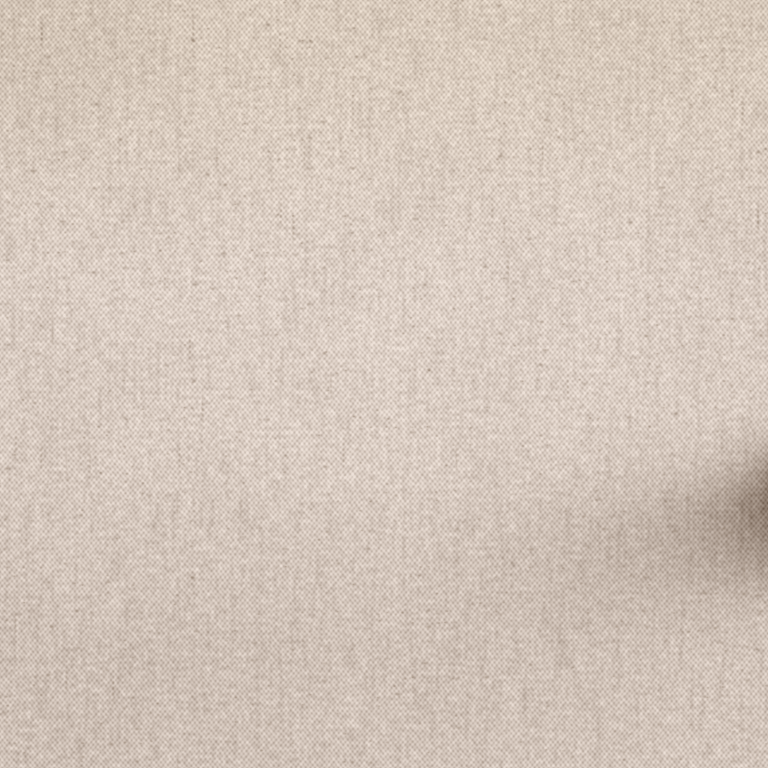
A three.js fragment shader for this texture:

```glsl
// Unbleached linen canvas in plain weave: staggered rounded thread crossings,
// varied by stretched gradient noise, with brown flecks and vertical slubs.
// Soft light lies over the cloth, with a shaded fold entering from the right.

#define THREADS vec2(320.0, 270.0)
#define WEAVE_DEPTH 0.33
#define STREAK_DEPTH 0.20
#define GRAIN_DEPTH 0.44
#define FLECK_CHANCE 0.22
#define SLUB_CHANCE 0.16
#define FOLD_DEPTH 1.30
#define SHADE_COLOR vec3(0.710, 0.650, 0.604)
#define LIGHT_COLOR vec3(0.890, 0.840, 0.802)
#define FLECK_COLOR vec3(0.560, 0.485, 0.415)

varying vec2 vUv;

const float PI = 3.14159265;

vec2 hash2(vec2 p) {
  vec3 q = fract(p.xyx * vec3(0.1031, 0.1030, 0.0973));
  q += dot(q, q.yzx + 33.33);
  return fract((q.xx + q.yz) * q.zy);
}

float gradientDot(vec2 cell, vec2 offset) {
  float angle = 2.0 * PI * hash2(cell).x;
  return dot(vec2(cos(angle), sin(angle)), offset);
}

// Gradient noise, roughly -0.7 to 0.7
float noise(vec2 p) {
  vec2 i = floor(p);
  vec2 f = fract(p);
  vec2 u = f * f * f * (f * (f * 6.0 - 15.0) + 10.0);
  vec2 e = vec2(1.0, 0.0);
  float low = mix(gradientDot(i, f), gradientDot(i + e.xy, f - e.xy), u.x);
  float high = mix(gradientDot(i + e.yx, f - e.yx), gradientDot(i + e.xx, f - e.xx), u.x);
  return mix(low, high, u.y);
}

// Soft elliptical marks, at most one in each grid cell
float marks(vec2 p, vec2 grid, vec2 radius, float chance) {
  vec2 cell = floor(p * grid);
  vec2 center = (cell + 0.3 + 0.4 * hash2(cell + 17.0)) / grid;
  vec2 pick = hash2(cell + 91.0);
  vec2 d = (p - center) / radius;
  return step(pick.x, chance) * mix(0.2, 1.0, pick.y * pick.y) * exp(-dot(d, d));
}

// Rounded bright crossings with narrower dark gaps between them
float weave(vec2 p) {
  vec2 wobble = vec2(noise(p * vec2(9.0, 31.0)), noise(p * vec2(27.0, 8.0) + 40.0));
  vec2 t = (p * THREADS + wobble * 0.9) * PI;
  float crossing = cos(t.x) * cos(t.y);
  return crossing + 0.22 * (0.25 - crossing * crossing);
}

// Uneven yarn: sparse darker warp, short weft streaks, grain and mottling
float yarn(vec2 p) {
  float warp = noise(p * vec2(157.0, 17.0)) + 0.5 * noise(p * vec2(61.0, 9.0) + 7.0);
  float darkWarp = 0.12 + 0.4 * warp + min(warp, 0.0);
  float weft = noise(p * vec2(43.0, 191.0) + 31.0);
  float grain = noise(p * vec2(197.0, 173.0) + 53.0);
  float clumps = noise(p * vec2(71.0, 83.0) + 23.0);
  float mottle = noise(p * 7.0 + 11.0);
  return STREAK_DEPTH * (darkWarp + weft) + GRAIN_DEPTH * grain
       + 0.16 * clumps + 0.09 * mottle;
}

// Shadow of the fold: firm upper edge, long lower falloff, darkest at the right
float fold(vec2 p) {
  float d = p.y - mix(0.17, 0.345, p.x * p.x);
  float width = d > 0.0 ? mix(0.17, 0.068, p.x) : mix(0.20, 0.105, p.x);
  float strength = 0.10 + 0.24 * smoothstep(0.45, 0.9, p.x) + FOLD_DEPTH * pow(p.x, 13.0);
  return strength * exp(-d * d / (width * width));
}

// Broad light across the cloth
float lighting(vec2 p) {
  vec2 glow = (p - vec2(0.52, 0.62)) / vec2(0.70, 0.42);
  float light = 0.18 * exp(-dot(glow, glow)) - 0.05;
  light -= 0.12 * (1.0 - smoothstep(0.0, 0.35, length(p - vec2(0.0, 1.0))));
  light -= 0.12 * (1.0 - smoothstep(0.0, 0.45, p.y)) * (1.0 - 0.8 * p.x);
  return light - fold(p);
}

void main() {
  vec2 p = vUv;

  // Cloth tone
  float tone = 0.70 + WEAVE_DEPTH * weave(p) + yarn(p) + lighting(p);
  vec3 color = SHADE_COLOR + (LIGHT_COLOR - SHADE_COLOR) * min(tone, 1.25);

  // Warmer cast towards the top
  color *= mix(vec3(1.0), vec3(1.003, 1.0, 0.978), smoothstep(0.6, 1.0, p.y));

  // Flecks and slubs, the slubs broken by the passing weft
  float flecks = marks(p, vec2(53.0, 47.0), vec2(0.0028, 0.0019), FLECK_CHANCE);
  flecks += marks(p + 0.37, vec2(91.0, 83.0), vec2(0.0018, 0.0014), FLECK_CHANCE);
  float slubs = marks(p + 0.71, vec2(61.0, 13.0), vec2(0.0016, 0.016), SLUB_CHANCE);
  slubs *= 0.5 + 0.5 * cos(p.y * THREADS.y * PI);
  color = mix(color, FLECK_COLOR, clamp(0.5 * flecks + 0.55 * slubs, 0.0, 0.8));

  gl_FragColor = vec4(color, 1.0);
}
```
